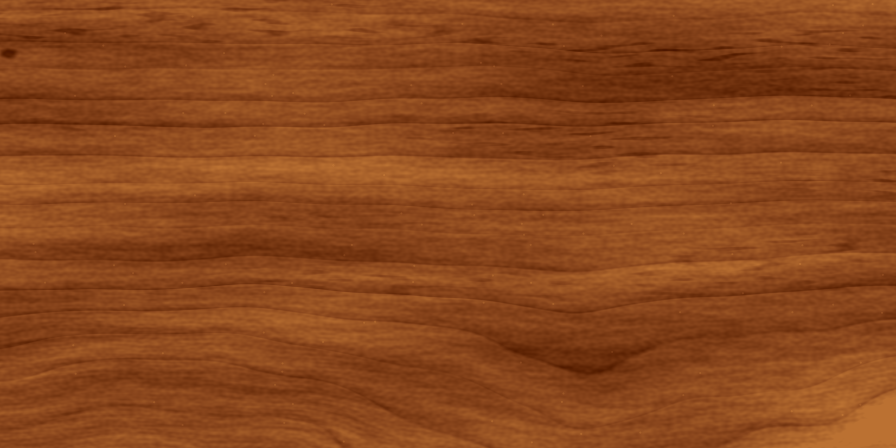
Give the GLSL for this texture, as a Shadertoy shader.

```glsl
#define RING_DENSITY 17.0
#define HEART_DENSITY 6.0
#define ARCH_HEIGHT 0.16
#define RING_CONTRAST 0.66
#define BAND_CONTRAST 0.56
#define STREAK_CONTRAST 0.3
#define PORE_CONTRAST 0.5
#define BASE_TONE 0.57
#define DARK_WOOD vec3(0.42, 0.18, 0.045)
#define MID_WOOD vec3(0.54, 0.273, 0.112)
#define LIGHT_WOOD vec3(0.66, 0.38, 0.165)

float hash(vec2 p) {
    p = fract(p * vec2(0.1031, 0.1130));
    p += dot(p, p.yx + 33.33);
    return fract((p.x + p.y) * p.x * 7.31);
}

float cornerSlope(vec2 cell, vec2 offset) {
    float angle = 6.2832 * hash(cell + 57.0);
    return dot(vec2(cos(angle), sin(angle)), offset);
}

float gradientNoise(vec2 p) {
    vec2 i = floor(p), f = p - i;
    vec2 u = f * f * f * (f * (f * 6.0 - 15.0) + 10.0);
    vec2 e = vec2(1.0, 0.0);
    return mix(mix(cornerSlope(i, f), cornerSlope(i + e, f - e), u.x),
               mix(cornerSlope(i + e.yx, f - e.yx), cornerSlope(i + 1.0, f - 1.0), u.x), u.y);
}

// Growth height: level lines run straight above and arch near the bottom
float growthHeight(vec2 p) {
    float low = exp(-p.y * p.y / 0.05);
    float arch = -ARCH_HEIGHT * cos((p.x - 0.3) * 2.86);
    float sway = 0.03 * gradientNoise(p * vec2(1.5, 3.0) + 3.7);
    float ripple = gradientNoise(p * vec2(4.0, 5.0) + 11.3);
    return p.y + low * arch + sway + ripple * mix(0.012, 0.075, low);
}

// Rings are wide in the heartwood and narrow above it
float ringCoordinate(float h) {
    float d = h - 0.25;
    float rise = 0.5 * (d + sqrt(d * d + 0.01));
    float uneven = 0.5 * gradientNoise(vec2(h * 9.0, 4.5));
    return HEART_DENSITY * h + (RING_DENSITY - HEART_DENSITY) * rise + uneven + 0.4;
}

float ringStrength(float id) {
    return mix(0.2, 0.8, hash(vec2(id + 20.0, 9.0)));
}

// Sharp dark edge that fades away upwards
float ringShade(float r) {
    float id = floor(r), f = r - id;
    float edge = clamp(fwidth(r), 0.06, 0.5);
    return ringStrength(id) * (0.75 * exp(-4.0 * f) + 0.25 * exp(-14.0 * f))
         + ringStrength(id + 1.0) * smoothstep(1.0 - edge, 1.0, f);
}

// Sparse pale flecks, one candidate per cell
float flecks(vec2 p) {
    vec2 cell = floor(p * 45.0);
    vec2 center = 0.3 + 0.4 * vec2(hash(cell + 5.0), hash(cell + 71.0));
    float size = length(fract(p * 45.0) - center);
    return step(0.97, hash(cell + 130.0)) * smoothstep(0.16, 0.04, size);
}

vec3 woodColor(float tone) {
    vec3 lower = mix(DARK_WOOD, MID_WOOD, tone * 2.0);
    vec3 upper = mix(MID_WOOD, LIGHT_WOOD, tone * 2.0 - 1.0);
    return tone < 0.5 ? lower : upper;
}

void mainImage(out vec4 fragColor, in vec2 fragCoord) {
    vec2 p = fragCoord / iResolution.y;
    float h = growthHeight(p);
    vec2 grain = vec2(p.x, mix(p.y, h, 0.4));

    // Broad bands and growth rings
    float tone = BASE_TONE;
    tone += BAND_CONTRAST * gradientNoise(vec2(p.x * 0.6, h * 13.0) + 6.4);
    tone += BAND_CONTRAST * gradientNoise(p * vec2(1.3, 5.0) + 21.6);
    tone -= RING_CONTRAST * ringShade(ringCoordinate(h));

    // Fine streaks along the grain
    tone += STREAK_CONTRAST * gradientNoise(grain * vec2(3.0, 45.0) + 2.3);
    tone += STREAK_CONTRAST * gradientNoise(grain * vec2(15.0, 105.0) + 8.1);
    tone += 0.24 * gradientNoise(p * vec2(70.0, 125.0));

    // Dark pores gathered in some bands
    float poreBand = smoothstep(-0.05, 0.35, gradientNoise(vec2(p.x * 0.8, h * 9.0) + 14.2));
    float pores = smoothstep(0.1, 0.5, gradientNoise(grain * vec2(11.0, 85.0) + 31.7));
    tone -= PORE_CONTRAST * pores * poreBand * smoothstep(0.25, 0.45, p.y);

    // Pale middle, lower corner, heart and top edge, darker upper band
    tone += 0.1 * exp(-90.0 * (p.y - 0.65) * (p.y - 0.65));
    tone -= 0.16 * exp(-90.0 * (p.y - 0.85) * (p.y - 0.85));
    tone += 0.85 * exp(-3.0 * length((p - vec2(2.0, 0.04)) * vec2(1.2, 2.6)));
    tone += 0.14 * exp(-12.0 * dot(p - vec2(0.15, 0.12), p - vec2(0.15, 0.12)));
    tone += 0.2 * smoothstep(0.94, 1.0, p.y);
    tone += 0.3 * flecks(p);

    // Small knot at the left edge
    float knot = length((p - vec2(0.02, 0.88)) * vec2(1.0, 1.7));
    tone -= 0.9 * smoothstep(0.026, 0.008, knot);

    fragColor = vec4(clamp(woodColor(clamp(tone, -0.5, 1.3)), 0.0, 1.0), 1.0);
}
```
